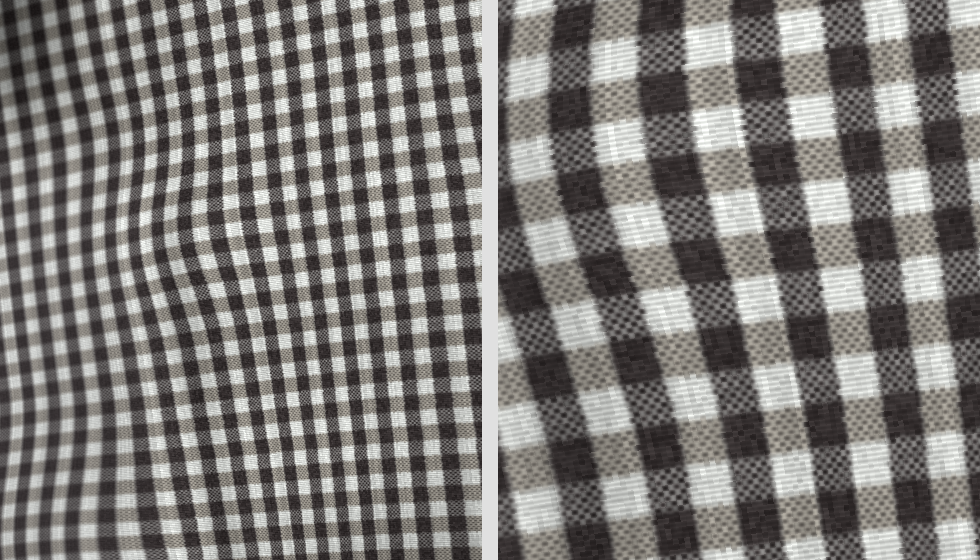
Left, the full canvas; right, a detail of the centre.
Give the GLSL for this texture, as a WebGL 2 fragment shader.

```glsl
#version 300 es
precision highp float;
// Rumpled black and white gingham: dark warp and weft bands cross in a plain weave.
// Gentle tilts and smooth bumps bend the thread coordinates; a curved fold
// shades the cloth, and focus softens toward the left side.
uniform vec2 u_resolution;
out vec4 fragColor;

const float PI = 3.14159265;
const vec2 THREADS = vec2(15.0, 16.0);           // threads per repeat
const vec3 WHITE_YARN = vec3(0.85, 0.86, 0.845);
const vec3 DARK_YARN = vec3(0.175, 0.152, 0.152);
const vec3 TAUPE_TINT = vec3(0.83, 0.8, 0.765);
const vec3 HAZE = vec3(0.5, 0.5, 0.54);

float hash(vec2 p) {
  vec3 q = fract(vec3(p.xyx) * 0.1031);
  q += dot(q, q.yzx + 33.33);
  return fract((q.x + q.y) * q.z);
}

float valueNoise(vec2 p) {
  vec2 cell = floor(p), f = fract(p);
  f = f * f * (3.0 - 2.0 * f);
  float low = mix(hash(cell), hash(cell + vec2(1.0, 0.0)), f.x);
  float high = mix(hash(cell + vec2(0.0, 1.0)), hash(cell + 1.0), f.x);
  return mix(low, high, f.y);
}

float bump(vec2 p, vec2 center, float radius) {
  vec2 d = (p - center) / radius;
  return exp(-dot(d, d));
}

float ridge(float x, float width) {
  return exp(-x * x / (width * width));
}

// Signed horizontal distance to the curved fold
float foldOffset(vec2 p) {
  float d = p.y - 0.39;
  return p.x - (0.27 + 0.6 * sqrt(d * d + 0.003) - 0.4 * d);
}

// Cloth coordinates, one unit per repeat; p.y runs downward
vec2 clothCoords(vec2 p) {
  // Columns crowd together at the left and lean right going down
  float crowd = smoothstep(0.0, 0.4, p.y);
  float column = (21.0 + 2.5 * crowd) * p.x - (1.5 + 3.5 * crowd) * p.x * p.x - 0.27;
  column -= p.y * (2.7 + 0.7 * ridge(p.x - 0.4, 0.18) - smoothstep(0.45, 0.8, p.x));
  column -= 0.5 * bump(p, vec2(0.19, 0.27), 0.14);
  column += 0.5 * bump(p, vec2(0.31, 0.42), 0.12);
  column += 1.1 * smoothstep(0.7, 1.0, p.y) * (1.0 - smoothstep(0.1, 0.35, p.x));
  // Rows rise to the right, less so at the right and bottom
  float row = 20.5 * p.y - 0.75 + p.x * (6.2 - 3.0 * p.y) - 1.8 * p.x * p.x;
  row += 0.5 * bump(p, vec2(0.0, 0.95), 0.25);
  row += 0.15 * bump(p, vec2(0.34, 0.45), 0.12);
  return vec2(column, row);
}

// Dark band, half a repeat wide, centered on each integer
float band(float coord, float softness) {
  float dist = abs(fract(coord + 0.5) - 0.5);
  return 1.0 - smoothstep(0.25 - softness, 0.25 + softness, dist);
}

vec3 yarn(float dark, float index, float seed) {
  float wear = 0.92 + 0.16 * hash(vec2(index, seed));
  return mix(WHITE_YARN, DARK_YARN, dark) * wear;
}

// Broad light: shaded upper left corner, fold hollow and bright crest
float clothLight(vec2 p, float fold) {
  float light = 0.99 - 0.13 * smoothstep(0.4, 0.85, p.x) * p.y;
  float corner = (1.0 - smoothstep(0.02, 0.2, p.x)) * (1.0 - smoothstep(0.12, 0.34, p.y));
  light -= 0.36 * corner;
  float depth = smoothstep(0.2, 0.45, p.y);
  light -= 0.1 * depth * ridge(fold - 0.015, 0.035);
  light += 0.03 * depth * ridge(fold + 0.06, 0.05);
  light -= 0.1 * bump(p, vec2(0.25, 0.04), 0.16);
  return light + 0.12 * (valueNoise(p * 5.0) - 0.5);
}

void main() {
  vec2 p = gl_FragCoord.xy / u_resolution.y;
  p.y = 1.0 - p.y;
  vec2 cloth = clothCoords(p);
  vec2 pixel = fwidth(cloth);
  float defocus = 1.0 - smoothstep(0.08, 0.38, p.x);

  // Slightly uneven band edges, softened where out of focus
  vec2 thread = cloth * THREADS;
  vec2 index = floor(thread);
  vec2 ragged = vec2(hash(vec2(index.y, 3.0)), hash(vec2(index.x, 7.0))) - 0.5;
  vec2 edge = cloth + ragged * 0.04 * (1.0 - defocus);
  vec2 softness = max(pixel * 0.9, vec2(mix(0.05, 0.11, defocus)));
  float warpDark = band(edge.x, softness.x);
  float weftDark = band(edge.y, softness.y);

  // Plain weave: warp and weft alternate on top
  vec2 threadPixel = pixel * THREADS;
  float detail = 1.0 - smoothstep(0.65, 1.2, max(threadPixel.x, threadPixel.y));
  detail *= 1.0 - 0.75 * defocus;
  float checker = sin(PI * thread.x) * sin(PI * thread.y);
  float warpOnTop = 0.755 + 0.24 * checker * detail;
  vec3 color = mix(yarn(weftDark, index.y, 11.0), yarn(warpDark, index.x, 23.0), warpOnTop);
  color *= mix(vec3(1.0), TAUPE_TINT, weftDark * (1.0 - warpDark));

  // Small glints and gaps between threads, strongest on the sharp side
  float glint = hash(index + 0.5) - 0.5;
  color *= 1.0 + 0.12 * glint * (1.0 - 0.7 * defocus);
  color += 0.07 * warpDark * (0.5 + glint) * (1.0 - defocus);
  color *= 1.0 + 0.08 * detail * cos(2.0 * PI * thread.y);

  // Light, haze and fine grain
  color *= clothLight(p, foldOffset(p));
  color = mix(color, HAZE, 0.12 * defocus * smoothstep(0.15, 0.4, p.y));
  color += 0.03 * (valueNoise(p * 420.0) - 0.5);
  fragColor = vec4(clamp(color, 0.0, 1.0), 1.0);
}
```
